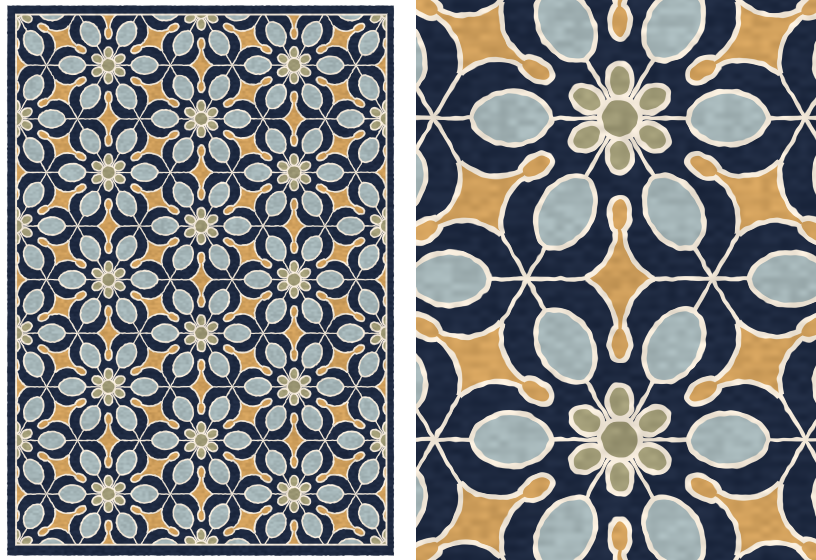
Left: the whole. Right: its middle third, enlarged.
Reproduce this pattern procedurally as a Shadertoy shader.

```glsl
// A woven rug with a hexagonal lattice of six-petal flowers, leaves and gold stars.
// Each point is folded into one twelfth of its hexagonal cell, where a few distance
// functions draw the motifs; a plain frame and a fine knotted weave finish it.

const float PITCH = 0.1914;                     // flower spacing, in canvas heights
const vec2  LATTICE_ORIGIN = vec2(0.3594, 0.5964);
const vec2  RUG_CENTER = vec2(0.3581, 0.4990);
const vec2  RUG_HALF   = vec2(0.3451, 0.4910);
const vec2  FIELD_CENTER = vec2(0.3594, 0.5007);
const vec2  FIELD_HALF   = vec2(0.3307, 0.4733);
const float FRAME_LINE = 0.0017;                // half width, in canvas heights

// Motif sizes, in lattice pitches
const float OUTLINE = 0.016;
const float STEM = 0.0065;
const float DISC = 0.056;
const vec2  PETAL = vec2(0.031, 0.045);
const float PETAL_AT = 0.118;
const vec2  LEAF = vec2(0.075, 0.117);
const float LEAF_AT = 0.337;
const vec2  DROP = vec2(0.024, 0.046);
const float DROP_AT = 0.200;
const float STAR_REACH = 0.160;
const float STAR_WIDTH = 0.088;                 // stars on vertical edges
const float STAR_WIDTH_DIAGONAL = 0.112;
const float NECK = 0.005;

const vec3 MARGIN = vec3(0.995);
const vec3 NAVY   = vec3(0.115, 0.160, 0.250);
const vec3 CREAM  = vec3(0.945, 0.905, 0.845);
const vec3 BLUE   = vec3(0.640, 0.705, 0.715);
const vec3 GOLD   = vec3(0.810, 0.620, 0.355);
const vec3 OLIVE  = vec3(0.640, 0.620, 0.475);

const float KNOTS = 256.0;                      // knot rows per canvas height
const float WEAVE = 0.085;
const float EDGE_WOBBLE = 0.006;

float hash(vec2 p) {
    vec3 q = fract(p.xyx * 0.1031);
    q += dot(q, q.yzx + 33.33);
    return fract((q.x + q.y) * q.z);
}

float noise(vec2 p) {
    vec2 i = floor(p), f = fract(p);
    f = f * f * (3.0 - 2.0 * f);
    return mix(mix(hash(i), hash(i + vec2(1, 0)), f.x),
               mix(hash(i + vec2(0, 1)), hash(i + vec2(1, 1)), f.x), f.y);
}

float boxDist(vec2 p, vec2 halfSize) {
    vec2 d = abs(p) - halfSize;
    return max(d.x, d.y);
}

float ellipseDist(vec2 p, vec2 r) {
    p = abs(p) + 1e-4;
    float k = length(p / r);
    return k * (k - 1.0) / length(p / (r * r));
}

// Oval with softly pointed ends along y
float leafDist(vec2 p, vec2 r) {
    float m = (r.y * r.y - r.x * r.x) / (2.0 * r.x);
    float pointed = length(vec2(abs(p.x) + m, p.y)) - m - r.x;
    return mix(pointed, ellipseDist(p, r), 0.55);
}

// Four-pointed star with sides hollowed by circles, ending in two drops
float starDist(vec2 p, float width) {
    p = abs(p);
    float r = (width * width + STAR_REACH * STAR_REACH) / (2.0 * width);
    float body = r - length(p - vec2(r + NECK, STAR_REACH));
    body = max(body, max(p.x - width - NECK, p.y - STAR_REACH));
    return min(body, ellipseDist(p - vec2(0, DROP_AT), DROP));
}

// Offset from the nearest flower of the hexagonal lattice
vec2 hexCell(vec2 p) {
    vec2 period = vec2(sqrt(3.0), 1.0);
    vec2 a = mod(p + 0.5 * period, period) - 0.5 * period;
    vec2 b = mod(p, period) - 0.5 * period;
    return dot(a, a) < dot(b, b) ? a : b;
}

float cover(float d, float aa) { return smoothstep(aa, -aa, d); }

vec3 outlined(vec3 base, vec3 fill, float d, float aa) {
    base = mix(base, CREAM, cover(d - OUTLINE, aa));
    return mix(base, fill, cover(d, aa));
}

vec3 field(vec2 p, float aa) {
    // Fold to one sector: y runs toward a neighbouring flower
    vec2 c = hexCell(p);
    float sector = radians(60.0);
    float angle = atan(c.x, c.y);
    float k = floor(angle / sector + 0.5);
    angle -= k * sector;
    vec2 q = length(c) * vec2(sin(abs(angle)), cos(angle));
    float width = mod(k, 3.0) < 0.5 ? STAR_WIDTH : STAR_WIDTH_DIAGONAL;

    // Leaf axis lies between two neighbours
    vec2 l = vec2(0.866 * q.x - 0.5 * q.y, 0.5 * q.x + 0.866 * q.y);
    float stems = min(abs(l.x), max(abs(q.y - 0.5), width - q.x)) - STEM;
    float petals = ellipseDist(q - vec2(0, PETAL_AT), PETAL);

    vec3 color = mix(NAVY, CREAM, cover(stems, aa));
    color = outlined(color, GOLD, starDist(q - vec2(0, 0.5), width), aa);
    color = outlined(color, BLUE, leafDist(l - vec2(0, LEAF_AT), LEAF), aa);
    color = outlined(color, OLIVE, petals, aa);
    return outlined(color, OLIVE * 0.95, length(c) - DISC, aa);
}

void mainImage(out vec4 fragColor, in vec2 fragCoord) {
    vec2 uv = fragCoord / iResolution.y;
    float px = 0.7 / iResolution.y;
    vec2 knot = uv * KNOTS;

    // Field with slightly stepped, hand-knotted edges
    vec2 wobble = vec2(noise(knot), noise(knot + 71.0)) - 0.5;
    vec2 p = (uv - LATTICE_ORIGIN) / PITCH + EDGE_WOBBLE * wobble;
    float inner = boxDist(uv - FIELD_CENTER, FIELD_HALF);
    vec3 color = mix(NAVY, field(p, px / PITCH), cover(inner, px));
    color = mix(color, CREAM, cover(abs(inner) - FRAME_LINE, px));

    // Knot grain and broad, faint fading of the dye
    float grain = noise(knot * vec2(0.7, 1.0)) - 0.5;
    float fade = noise(uv * 22.0) - 0.5;
    color *= 1.0 + WEAVE * (grain + 0.5 * fade);
    color += 0.05 * WEAVE * sin(knot.y * 3.1416);
    color += 0.35 * WEAVE * grain;

    float rug = boxDist(uv - RUG_CENTER, RUG_HALF) + 0.001 * wobble.x;
    fragColor = vec4(mix(MARGIN, color, cover(rug, px)), 1.0);
}
```
